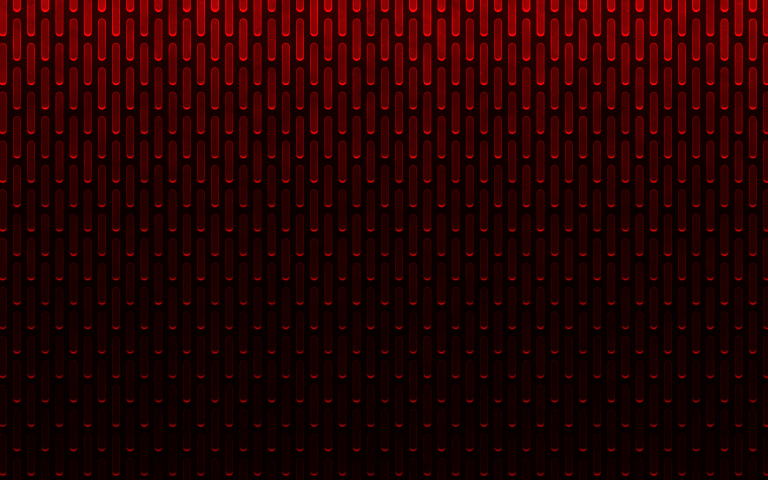
Reproduce this pattern procedurally as a Shadertoy shader.

```glsl
// Dark metal grille of staggered upright capsule slots, lit red from above.
// Each slot is a capsule distance field in a half-drop grid, with a thin rim and a
// glowing lower lip; cellular specks and layered sines add the worn, dusty surface.

// Layout, in canvas heights
const vec2 PITCH = vec2(0.02948, 0.1017);
const vec2 GRID_SHIFT = vec2(-0.70, 0.476);   // in cells
const float SLOT_RADIUS = 0.0085;
const float SLOT_HALF_LENGTH = 0.0440;
const float RIM_WIDTH = 0.0012;
const float LIP_WIDTH = 0.0022;
const float SPECK_CELL = 0.0062;
const float SPECK_RADIUS = 0.0013;

// Light levels and their decay down the canvas
const float PLATE_BASE = 0.028;
const float PLATE_LIGHT = 0.17;
const float PLATE_DECAY = 5.0;
const float SLOT_BASE = 0.045;
const float SLOT_LIGHT = 0.56;
const float SLOT_DECAY = 3.6;
const float LIP_LIGHT = 0.68;
const vec3 RED = vec3(1.0, 0.022, 0.030);

float hash(vec2 p) {
    vec3 q = fract(vec3(p.xyx) * 0.1031);
    q += dot(q, q.yzx + 33.33);
    return fract((q.x + q.y) * q.z);
}

// Signed distance to an upright capsule centred on the origin
float capsule(vec2 p, float halfLength, float radius) {
    p.y -= clamp(p.y, radius - halfLength, halfLength - radius);
    return length(p) - radius;
}

// Gaussian line around distance zero, never thinner than a pixel
float line(float d, float width, float pixel) {
    float w = max(width, 0.5 * pixel);
    return min(width / w, 1.0) * exp(-d * d / (w * w));
}

// Cellular dust: one speck of random brightness per cell, most of them faint
float specks(vec2 p, float pixel) {
    vec2 base = floor(p / SPECK_CELL);
    float radius = max(SPECK_RADIUS, 0.6 * pixel);
    float sum = 0.0;
    for (int y = -1; y <= 1; y++)
    for (int x = -1; x <= 1; x++) {
        vec2 id = base + vec2(x, y);
        vec2 centre = id + vec2(hash(id + 3.7), hash(id + 19.1));
        float d = length(p - centre * SPECK_CELL) / radius;
        sum += pow(hash(id + 47.3), 6.0) * exp(-d * d);
    }
    return sum;
}

// Layered sines: soft, irregular wear from 0 to 1
float wear(vec2 p) {
    float sum = 0.0;
    float amplitude = 0.5;
    p *= 28.0;
    for (int i = 0; i < 4; i++) {
        sum += amplitude * sin(p.x + 1.7 * sin(p.y)) * sin(p.y + 1.3 * sin(p.x));
        p = mat2(1.6, 1.2, -1.2, 1.6) * p + 2.3;
        amplitude *= 0.6;
    }
    return clamp(0.5 + 0.6 * sum, 0.0, 1.0);
}

void mainImage(out vec4 fragColor, in vec2 fragCoord) {
    float pixel = 1.0 / iResolution.y;
    vec2 uv = fragCoord * pixel;
    float depth = 1.0 - uv.y;

    // Half-drop grid: every other column moves by half a row
    vec2 grid = uv / PITCH + GRID_SHIFT;
    grid.y -= 0.5 * mod(floor(grid.x), 2.0);
    vec2 cell = floor(grid);
    vec2 p = (fract(grid) - 0.5) * PITCH;
    float tone = hash(cell + 71.0);

    // Slot mask, rim and lower lip
    float d = capsule(p, SLOT_HALF_LENGTH, SLOT_RADIUS);
    float inside = 1.0 - smoothstep(-0.6 * pixel, 0.6 * pixel, d);
    float rim = line(d + RIM_WIDTH, RIM_WIDTH, pixel);
    float lipFade = 1.0 - smoothstep(-SLOT_HALF_LENGTH, -SLOT_HALF_LENGTH + 1.1 * SLOT_RADIUS, p.y);
    float lip = line(d + 0.8 * LIP_WIDTH, LIP_WIDTH, pixel) * lipFade;

    // Surface wear
    float worn = wear(uv);
    float dust = specks(uv, pixel);
    float slotFall = exp(-SLOT_DECAY * depth);

    // Light on the plate, then the slots, then their edges
    float plate = PLATE_BASE + PLATE_LIGHT * exp(-PLATE_DECAY * depth);
    plate *= 0.8 + 0.4 * worn;
    float along = p.y / SLOT_HALF_LENGTH;
    float slot = (SLOT_BASE + SLOT_LIGHT * slotFall) * (0.96 - 0.14 * along);
    slot *= (0.82 + 0.30 * worn) * (0.94 + 0.12 * tone);
    float light = mix(plate, slot, inside);
    light += rim * (0.035 + 0.24 * slotFall) * (0.5 + worn);
    light += lip * LIP_LIGHT * (0.82 + 0.25 * tone) * (0.85 + 0.15 * uv.y);
    light += dust * (0.06 + 0.24 * slotFall) * mix(0.25, 1.0, inside);

    fragColor = vec4(RED * min(light, 1.0), 1.0);
}
```
